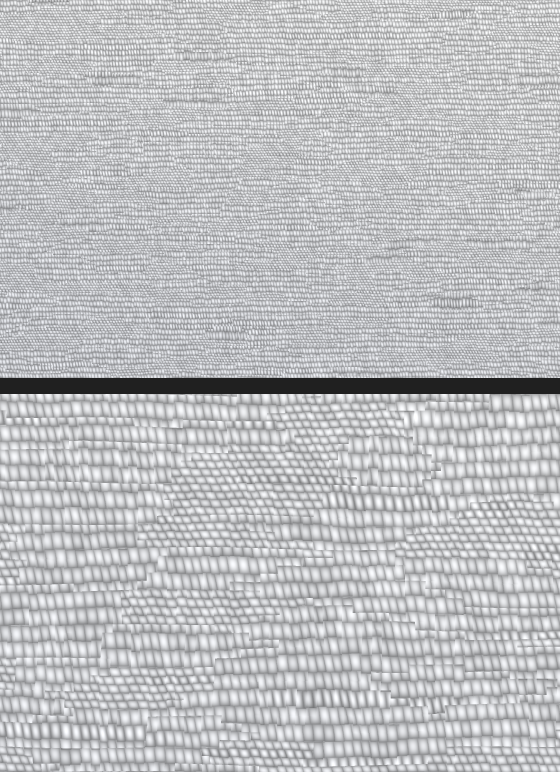
Top, the full canvas; bottom, a detail of the centre.
This texture is drawn by a WebGL 2 fragment shader. Its source:

```glsl
#version 300 es
precision highp float;
// Pale woven wallcovering: rows of small raised beads, broken into wide flat patches.
// Stretched cellular noise, looked up on the thread grid, picks the weave of each patch;
// every bead is a slightly slanted bump lit from above, under a soft large-scale light.
uniform vec2 u_resolution;
out vec4 fragColor;

const float PI = 3.14159265;
const vec2 THREADS = vec2(122.0, 138.0);   // beads and fine rows per canvas height
const vec2 PATCHES = vec2(8.0, 36.0);      // patches per canvas height
const float GAP_TONE = 0.585;
const float BEAD_TONE = 0.945;

float hash(vec2 p) {
    vec3 q = fract(vec3(p.xyx) * 0.1031);
    q += dot(q, q.yzx + 33.33);
    return fract((q.x + q.y) * q.z);
}

vec2 hash2(vec2 p) {
    return vec2(hash(p), hash(p + 57.3));
}

// Identity of the nearest scattered cell centre
vec2 nearestCell(vec2 p) {
    vec2 base = floor(p), best = base;
    float nearest = 9.0;
    for (int j = -1; j <= 1; j++)
    for (int i = -1; i <= 1; i++) {
        vec2 cell = base + vec2(i, j);
        vec2 d = cell + hash2(cell) - p;
        float dist = dot(d, d);
        if (dist < nearest) { nearest = dist; best = cell; }
    }
    return best;
}

// Wander of the threads: slow bends plus small changes of bead width
vec2 wander(vec2 p) {
    float dy = sin(p.x * 9.0 + p.y * 21.0) + 0.6 * sin(p.x * 27.0 - p.y * 37.0);
    float dx = sin(p.y * 17.0 + p.x * 5.0) + 0.8 * sin(p.x * 83.0 + p.y * 39.0);
    return p + vec2(dx * 0.0018, dy * 0.0017);
}

// Rounded bump in a unit cell; power sets how full it is
float bump(vec2 cell, vec2 power) {
    vec2 arc = max(sin(PI * cell), 0.0);
    return pow(arc.x, power.x) * pow(arc.y, power.y);
}

// Brightness of the weave at one point
float weave(vec2 p) {
    vec2 grid = wander(p) * THREADS;
    vec2 thread = floor(grid) + 0.5;
    vec2 patchId = nearestCell(thread / THREADS * PATCHES);
    float kind = hash(patchId + 11.7);

    // Kind of weave: fine rows, tall ribs, or coarse rows at either phase
    float span = kind < 0.24 ? 1.0 : (kind > 0.96 ? 3.0 : 2.0);
    float phase = kind > 0.72 ? 1.0 : 0.0;
    float ragged = 0.2 * (hash(vec2(thread.x, patchId.y)) - 0.5);
    float v = (grid.y + phase) / span + ragged;
    float row = floor(v);
    float height = v - row;
    float stagger = span < 1.5 ? 0.5 * mod(row, 2.0) : hash(vec2(row, 8.0));
    float u = grid.x + stagger + 0.3 * (height - 0.5);
    vec2 beadId = vec2(floor(u), row + phase * 301.0);
    vec2 cell = vec2(fract(u), height);

    // Some stretches of a row are spaced out, with deeper gaps
    float stretchId = floor(p.x * 6.0 + hash(vec2(row, 4.0)) * 9.0);
    float spaced = step(0.91, hash(vec2(stretchId, row + 77.0)));
    vec2 power = mix(vec2(0.62, 0.75), vec2(1.15, 0.60), spaced);
    power.y *= 1.0 + 0.3 * (hash(beadId + 5.0) - 0.5);
    float body = bump(cell, power);

    // Light from above and small differences between beads and rows
    float tone = mix(GAP_TONE - 0.02 * spaced, BEAD_TONE + 0.04 * spaced, body);
    tone += 0.07 * (cell.y - 0.5) + 0.03 * (0.5 - cell.x);
    tone += 0.10 * (hash(beadId) - 0.5);
    tone += 0.02 * (hash(vec2(stretchId, row)) - 0.5);
    return tone - (span < 1.5 ? 0.008 : 0.0) - (span > 2.5 ? 0.02 : 0.0);
}

// Average of nine points inside one pixel
float smoothWeave(vec2 pixel, float scale) {
    float sum = 0.0;
    for (int j = -1; j <= 1; j++)
    for (int i = -1; i <= 1; i++)
        sum += weave((pixel + vec2(i, j) * 0.36) / scale);
    return sum / 9.0;
}

// Cool and dim at the lower left, neutral and bright at the upper right
vec3 roomLight(vec2 uv) {
    float glow = smoothstep(0.0, 1.0, 0.72 * uv.y + 0.28 * uv.x);
    vec3 dim = vec3(0.955, 0.964, 0.986);
    vec3 bright = vec3(1.022, 1.026, 1.030);
    return mix(dim, bright, glow);
}

void main() {
    vec2 uv = gl_FragCoord.xy / u_resolution;
    float tone = smoothWeave(gl_FragCoord.xy, u_resolution.y);
    fragColor = vec4(clamp(tone * roomLight(uv), 0.0, 1.0), 1.0);
}
```
